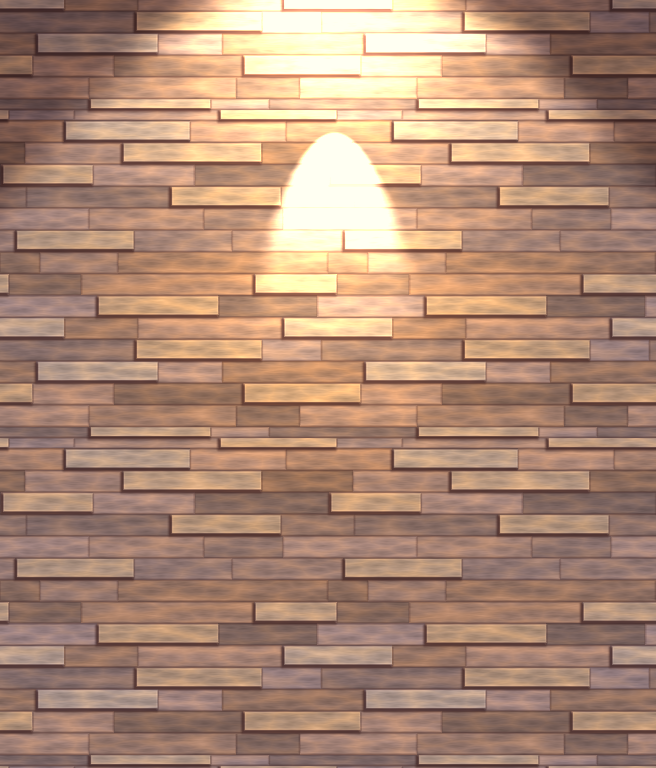
This texture is drawn by a Shadertoy shader. Its source:

```glsl
const float ROWS = 15.0;          // plank rows per repeat
const float TOP_SHIFT = 0.034;    // height of the cut row at the top
const float LAMP_X = 1.02;
const vec2 WIDE_BEAM = vec2(-0.095, 1.18);   // apex, spread
const vec2 SMALL_BEAM = vec2(0.41, 0.342);
const vec3 LAMP_TINT = vec3(1.0, 0.95, 0.74);
const vec3 MAUVE = vec3(0.59, 0.49, 0.465);
const vec3 BROWN = vec3(0.645, 0.495, 0.405);
const vec3 PALE = vec3(0.77, 0.665, 0.575);
const vec3 GOLD = vec3(0.78, 0.625, 0.47);
const vec3 SHADE = vec3(0.27, 0.16, 0.15);

// Start and width of the leading plank in each row; negative width lies flat
const vec2 SPANS[16] = vec2[16](
    vec2(0.411, 0.387), vec2(0.110, 0.371), vec2(0.740, 0.359), vec2(0.271, -0.45),
    vec2(0.271, 0.371), vec2(0.667, 0.359), vec2(0.195, 0.384), vec2(0.371, 0.426),
    vec2(0.004, 0.279), vec2(0.518, 0.338), vec2(0.271, -0.35), vec2(0.046, 0.362),
    vec2(0.359, -0.64), vec2(0.773, 0.253), vec2(0.295, 0.371), vec2(0.861, 0.335));

float hash(vec2 p) {
    return fract(sin(dot(p, vec2(127.1, 311.7))) * 4375.85);
}

float cellular(vec2 p) {
    vec2 cell = floor(p);
    float nearest = 1.0;
    for (int j = -1; j <= 1; j++)
    for (int i = -1; i <= 1; i++) {
        vec2 c = cell + vec2(float(i), float(j));
        vec2 d = c + vec2(hash(c), hash(c + 17.3)) - p;
        nearest = min(nearest, dot(d, d));
    }
    return sqrt(nearest);
}

// Layered sines bent along the plank
float grain(vec2 q, float seed) {
    float total = 0.0, freq = 100.0, amp = 0.5;
    for (int i = 0; i < 4; i++) {
        float bend = 1.6 * sin(q.x * (9.0 + 5.0 * float(i)) + seed * 13.0);
        total += amp * sin(q.y * freq + bend + seed * 41.0 + total);
        freq *= 1.8;
        amp *= 0.65;
    }
    return total;
}

// Returns start, signed width, top and height of the row holding t
vec4 rowAt(float t) {
    t = mod(t, ROWS);
    bool thin = floor(t) == 4.0;
    float top = thin ? floor(t * 2.0) * 0.5 : floor(t);
    int id = int(top) + (top > 4.0 ? 1 : 0);
    return vec4(SPANS[id], top, thin ? 0.5 : 1.0);
}

// Distance to the raised face of a row
float faceDistance(vec2 p, vec4 row) {
    if (row.y < 0.0) return 1.0;
    float x = fract(p.x - row.x - 0.5 * row.y + 0.5) - 0.5;
    float y = mod(p.y * ROWS - row.z + 1.0, ROWS) - 1.0;
    vec2 d = abs(vec2(x - 0.003, (y - 0.46 * row.w) / ROWS))
           - vec2(0.5 * row.y - 0.003, 0.42 * row.w / ROWS);
    return length(max(d, 0.0)) + min(max(d.x, d.y), 0.0);
}

// Parabolic pool of light opening downward
float beam(vec2 q, vec2 shape, float soft) {
    float k = 1.0 / (shape.y * shape.y);
    float d = (q.x * q.x * k - q.y + shape.x) / length(vec2(2.0 * q.x * k, 1.0));
    return 1.0 - smoothstep(-soft, soft, d);
}

vec3 wall(vec2 p, float px) {
    float t = mod(p.y * ROWS, ROWS);
    vec4 row = rowAt(t);
    float width = abs(row.y);
    float along = fract(p.x - row.x);
    float joint = mix(width, 1.0, 0.27 + 0.25 * hash(vec2(row.z, 3.0)));
    float piece = step(width, along) + step(joint, along);
    float seed = hash(vec2(row.z + 0.7, piece + 1.3));
    float face = faceDistance(p, row);
    float raised = 1.0 - smoothstep(-px, px, face);

    // Wood tone, stains and grain
    vec2 q = vec2(along, t / ROWS);
    vec3 wood = mix(MAUVE, BROWN, seed) * (0.86 + 0.30 * hash(vec2(seed, 5.0)));
    wood = mix(wood, mix(PALE, GOLD, seed), raised * 0.85);
    float stain = cellular(q * vec2(11.0, 34.0) + seed * 30.0);
    float fibre = cellular(q * vec2(30.0, 220.0) + seed * 70.0);
    wood *= 0.86 + 0.26 * stain + 0.055 * grain(q, seed) + 0.08 * (fibre - 0.5);
    wood *= mix(vec3(0.98, 1.0, 1.03), vec3(1.02, 1.0, 0.94), smoothstep(0.2, 0.8, stain));

    // Seams between planks, faint at the ends
    float rowEdge = min(t - row.z, row.z + row.w - t) / ROWS;
    float endEdge = min(min(along, 1.0 - along), min(abs(along - width), abs(along - joint)));
    vec2 seam = 1.0 - smoothstep(0.0, 0.003 + px, vec2(rowEdge, endEdge));
    wood = mix(wood, SHADE, max(0.45 * seam.x, 0.30 * seam.y) * (1.0 - raised));

    // Bevel and dropped shadows from this row and the one above
    wood *= 1.0 + 0.08 * raised * smoothstep(-0.007, -0.002, face);
    vec2 shifted = p - vec2(-0.005, 0.006);
    float d = min(faceDistance(shifted, row), faceDistance(shifted, rowAt(row.z - 0.01)));
    float shadow = (1.0 - smoothstep(-0.004, 0.012, d)) * (1.0 - raised);
    return mix(wood, SHADE, 0.82 * shadow);
}

void mainImage(out vec4 fragColor, in vec2 fragCoord) {
    float px = 2.0 / iResolution.x;
    vec2 p = vec2(fragCoord.x, iResolution.y - fragCoord.y) * px;
    vec3 col = wall(p - vec2(0.0, TOP_SHIFT), px);

    // Two lamp pools and their spill
    vec2 q = p - vec2(LAMP_X, 0.0);
    float fall = max(q.y - SMALL_BEAM.x, 0.0);
    float wide = beam(q, WIDE_BEAM, 0.08);
    float narrow = beam(q, SMALL_BEAM, 0.010 + 0.09 * fall);
    float x2 = q.x * q.x, y2 = q.y * q.y, mid2 = (q.y - 0.85) * (q.y - 0.85);
    float light = wide * (1.35 * exp(-x2 / 0.13 - y2 / 0.12) + 0.65 * exp(-x2 / 0.55 - y2 / 0.22));
    light += narrow * 2.6 * exp(-fall * fall / 0.10);
    light += 0.34 * exp(-x2 / 0.20 - mid2 / 0.12);

    // Cool edges, warm middle, dim upper corners
    float middle = exp(-x2 / 0.5 - mid2 / 0.8);
    vec3 ambient = mix(vec3(0.96, 0.96, 1.02), vec3(1.14, 1.07, 0.97), middle);
    ambient *= mix(vec3(0.74, 0.69, 0.70), vec3(1.0), wide);
    col *= ambient + light * LAMP_TINT;
    col += narrow * vec3(0.50, 0.50, 0.46) * exp(-fall * fall / 0.045);
    fragColor = vec4(min(col, vec3(1.0, 1.0, 0.95)), 1.0);
}
```
